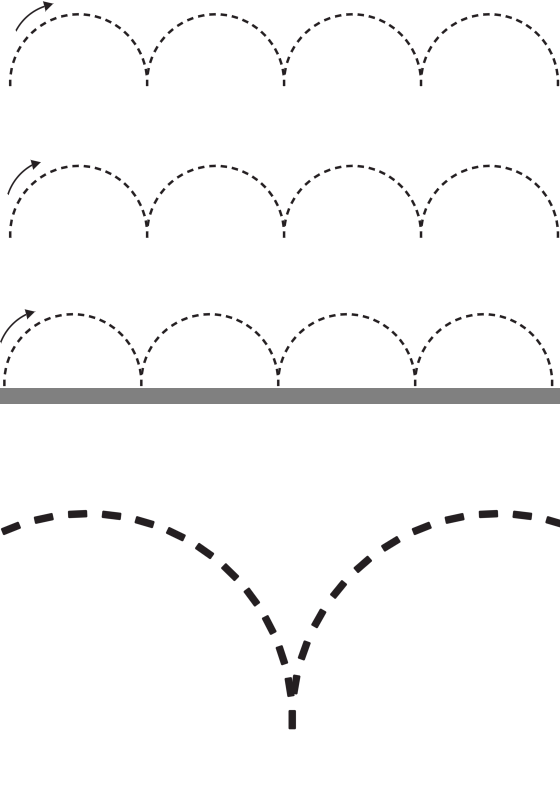
Top: the whole. Bottom: its middle third, enlarged.
Give the GLSL for this pattern, as a WebGL 2 fragment shader.

```glsl
#version 300 es
precision highp float;
// Three rows of four dashed half-circle arches on white, each row led by a curved arrow.
// Dashes are boxes snapped to even angles on each arch; arrows are an arc and a triangle.
// The canvas is 768 units wide and 531 units high.
uniform vec2 u_resolution;
out vec4 outColor;

const float PI = 3.14159265;
const float RADIUS = 93.9;

// Distance to the nearest dash of an arch centred at the origin.
float dashedArch(vec2 p) {
    float angle = atan(max(p.y, 0.0), -p.x);
    float index = clamp(round(19.0 * angle / PI - 0.23 * sin(angle)), 0.0, 19.0);
    float snapped = PI * index / 19.0;
    snapped += 0.038 * sin(snapped);   // dashes sit slightly off the crown's axis
    vec2 radial = vec2(-cos(snapped), sin(snapped));
    vec2 tangent = vec2(radial.y, -radial.x);
    vec2 q = p - RADIUS * radial;
    vec2 box = abs(vec2(dot(q, tangent), dot(q, radial))) - vec2(3.8, 1.1);
    return length(max(box, 0.0)) + min(max(box.x, box.y), 0.0) - 0.6;
}

// Distance to a stroked arc from a to b, bulging to the left by the given height.
float arcStroke(vec2 p, vec2 a, vec2 b, float bulge) {
    vec2 along = normalize(b - a);
    vec2 q = p - 0.5 * (a + b);
    q = vec2(dot(q, along), dot(q, vec2(-along.y, along.x)));
    float halfChord = 0.5 * length(b - a);
    float radius = (halfChord * halfChord + bulge * bulge) / (2.0 * bulge);
    float ring = abs(length(q - vec2(0.0, bulge - radius)) - radius) - 1.1;
    return max(max(ring, abs(q.x) - halfChord), -q.y - 2.0);
}

// Signed distance to the line a-b, negative on its left.
float edge(vec2 p, vec2 a, vec2 b) {
    vec2 d = normalize(b - a);
    return dot(p - a, vec2(d.y, -d.x));
}

// Arrow with its tip at the origin.
float arrow(vec2 p, vec2 tail) {
    vec2 upper = vec2(-14.0, 3.2);
    vec2 lower = vec2(-10.5, -10.3);
    float head = max(edge(p, vec2(0.0), upper),
                 max(edge(p, upper, lower), edge(p, lower, vec2(0.0))));
    return min(head, arcStroke(p, tail, vec2(-11.5, -3.6), 5.0));
}

void main() {
    vec2 p = gl_FragCoord.xy / u_resolution * vec2(768.0, 531.0);
    float pixel = 768.0 / u_resolution.x;

    // Left foot of each row, then arrow tip and tail relative to it.
    vec2 feet[3] = vec2[3](vec2(14.0, 417.5), vec2(14.0, 210.0), vec2(6.0, 7.0));
    vec2 tips[3] = vec2[3](vec2(59.0, 108.5), vec2(42.0, 99.0), vec2(42.0, 97.5));
    vec2 tails[3] = vec2[3](vec2(-51.0, -37.0), vec2(-45.0, -44.0), vec2(-47.0, -42.0));

    float dist = 1e5;
    for (int row = 0; row < 3; row++) {
        vec2 q = p - feet[row];
        for (int arch = 0; arch < 4; arch++) {
            vec2 centre = vec2(RADIUS * (2.0 * float(arch) + 1.0), 0.0);
            dist = min(dist, dashedArch(q - centre));
        }
        dist = min(dist, arrow(q - tips[row], tails[row]));
    }

    // Dark ink on white paper.
    float ink = 1.0 - smoothstep(-0.7 * pixel, 0.7 * pixel, dist);
    outColor = vec4(mix(vec3(1.0), vec3(0.14, 0.12, 0.13), ink), 1.0);
}
```
